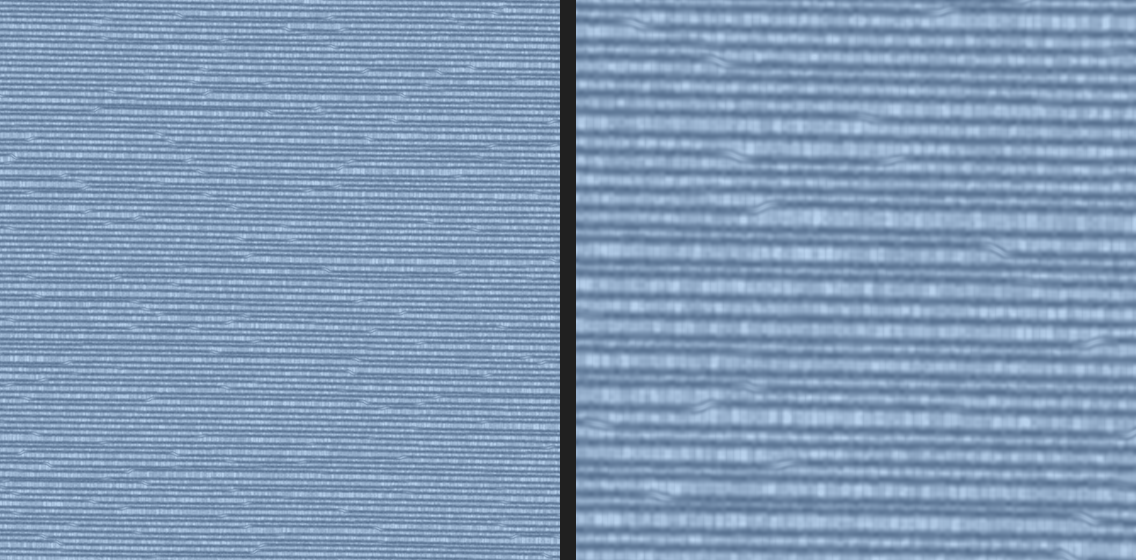
Left, the full canvas; right, a detail of the centre.
A three.js fragment shader for this texture:

```glsl
// Blue ribbed cloth: fine, even, slightly tilted horizontal ribs with clean grooves.
// Each groove now and then jumps up or down with a thin pale glint at the jump;
// cellular warp threads break the crest of every rib into small bright flecks.

varying vec2 vUv;

const vec3 GROOVE_BLUE = vec3(0.38, 0.48, 0.60);
const vec3 RIB_BLUE = vec3(0.64, 0.74, 0.85);

const float RIB_COUNT = 93.0;      // ribs over the canvas height
const float TILT = 0.014;          // fall of the ribs towards the right
const float STEP_COUNT = 3.6;      // groove jumps per rib across the canvas
const float STEP_WIDTH = 0.006;    // half width of a jump, canvas units
const float STEP_HEIGHT = 0.64;    // range of groove offsets, in ribs
const float THREAD_COUNT = 230.0;  // warp threads across the canvas
const float GRAIN_COUNT = 330.0;   // fine grain cells across the canvas
const float GRAIN_AMOUNT = 0.26;
const float FRAY = 0.07;           // roughness of the groove line, in ribs
const float RIM_LIGHT = 0.90;      // glint along a jump

float hash(vec2 p) {
  p = fract(p * vec2(0.1031, 0.1137));
  p += dot(p, p.yx + 33.33);
  return fract((p.x + p.y) * p.x * 7.31 + p.y * 91.7);
}

// Groove offset in one cell: mostly small, seldom large
float offsetIn(float cell, float index) {
  float d = hash(vec2(cell, index + 211.0)) - 0.5;
  return STEP_HEIGHT * d * (0.35 + 2.6 * d * d);
}

// Height of one groove at x (in ribs), and the strength of its glint
vec2 groove(float index, float x) {
  float s = x * STEP_COUNT + hash(vec2(index, 7.0)) * 19.0 + 20.0;
  float cell = floor(s);
  float here = offsetIn(cell, index);
  float next = offsetIn(cell + 1.0, index);
  float place = mix(0.12, 0.88, hash(vec2(cell + 57.0, index + 401.0)));
  float w = STEP_WIDTH * STEP_COUNT;
  float along = (s - cell - place) / w;
  float ramp = smoothstep(-1.0, 1.0, along);
  float glint = exp(-0.6 * along * along) * smoothstep(0.05, 0.25, abs(next - here));
  return vec2(index + mix(here, next, ramp), glint);
}

// One-dimensional cellular noise: jittered threads, few of them bright
float threads(float x, float rib) {
  float s = x * THREAD_COUNT;
  float cell = floor(s);
  float light = 0.0;
  for (int k = -1; k <= 1; k++) {
    float id = cell + float(k);
    float centre = id + mix(0.2, 0.8, hash(vec2(id + 31.0, rib + 83.0)));
    float h = hash(vec2(id + 613.0, rib + 5.0));
    float shine = 0.2 + 1.1 * h * h;
    light = max(light, shine * (1.0 - smoothstep(0.1, 1.0, abs(s - centre))));
  }
  return light;
}

// Slow changes of sheen along one rib, from 0 to 1
float sheen(float x, float rib) {
  float phase = hash(vec2(rib + 9.0, 3.0)) * 40.0;
  return 0.5 + 0.25 * sin(x * 23.0 + phase) + 0.25 * sin(x * 61.0 + phase * 2.3);
}

float grain(vec2 p) {
  vec2 cell = floor(p);
  vec2 f = smoothstep(0.0, 1.0, p - cell);
  float low = mix(hash(cell), hash(cell + vec2(1.0, 0.0)), f.x);
  float high = mix(hash(cell + vec2(0.0, 1.0)), hash(cell + 1.0), f.x);
  return mix(low, high, f.y) - 0.5;
}

void main() {
  // Tilted rib coordinate, slightly frayed by the weave
  float wave = 0.0006 * sin(vUv.x * 7.0 + vUv.y * 5.0);
  float v = (vUv.y + TILT * vUv.x + wave) * RIB_COUNT + 10.0;
  v += FRAY * grain(vUv * vec2(GRAIN_COUNT * 0.6, RIB_COUNT * 2.0) + 40.0);

  // Nearest grooves below and above
  float below = -1000.0;
  float above = 1000.0;
  float rib = 0.0;
  float rim = 0.0;
  for (int k = -1; k <= 2; k++) {
    float index = floor(v) + float(k);
    vec2 g = groove(index, vUv.x);
    if (g.x <= v) {
      below = g.x;
      rib = index;
    } else {
      above = min(above, g.x);
    }
    rim = max(rim, g.y * (1.0 - smoothstep(0.04, 0.28, abs(v - g.x))));
  }

  // Softly rounded rib with flecks on its crest
  float raised = smoothstep(0.0, 0.48, v - below) * smoothstep(0.0, 0.48, above - v);
  float shine = 0.67 + 0.42 * threads(vUv.x, rib) + 0.14 * sheen(vUv.x, rib);

  // Tone from groove to rib, with glints and grain
  float tone = -0.01 + raised * shine;
  tone += GRAIN_AMOUNT * grain(vUv * GRAIN_COUNT);
  tone = mix(tone, 1.0, RIM_LIGHT * rim);

  gl_FragColor = vec4(mix(GROOVE_BLUE, RIB_BLUE, clamp(tone, -0.2, 1.3)), 1.0);
}
```
